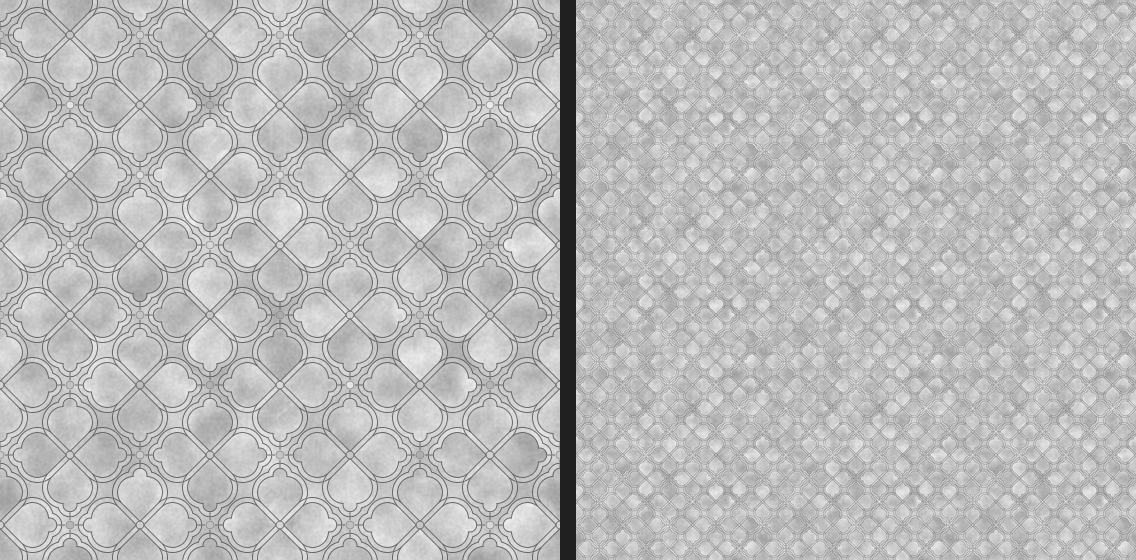
Left, the tile; right, the same tile 3 across and 3 down.
Write a Shadertoy shader that draws this pattern.

```glsl
// Grey lattice of four-petal flowers on a staggered grid, with inlaid bands,
// thin dark outlines and round studs where the tips meet. Each petal is a
// distance function; wrapping gradient noise adds clouded, worn stone tones.

const float NODES = 8.0;        // grid nodes across; flowers on every other one
const float BAND = 0.072;       // width of the inlaid band, in node units
const float STUD = 0.055;       // stud radius
const float LINE = 0.0062;      // half width of an outline
const float LOBE_X = 0.71;      // centre of the small end lobe
const float LOBE_R = 0.10;
const vec2 BULGE = vec2(0.465, 0.093);
const float BULGE_R = 0.227;

float hash(vec2 cell, float seed) {
    uvec3 v = uvec3(ivec3(cell, seed)) * uvec3(1597334673u, 3812015801u, 2798796415u);
    uint n = v.x ^ v.y ^ v.z;
    n = (n ^ (n >> 15)) * 2246822519u;
    n = (n ^ (n >> 13)) * 3266489917u;
    return float((n ^ (n >> 16)) >> 8) / 16777216.0;
}

float gradientDot(vec2 cell, vec2 offset, vec2 period) {
    float angle = 6.2832 * hash(mod(cell, period), period.x);
    return dot(vec2(cos(angle), sin(angle)), offset);
}

// Gradient noise that repeats after a whole number of cells
float gradientNoise(vec2 p, vec2 period) {
    vec2 i = floor(p), f = p - i;
    vec2 u = f * f * f * (f * (f * 6.0 - 15.0) + 10.0);
    vec2 e = vec2(1.0, 0.0);
    float low = mix(gradientDot(i, f, period), gradientDot(i + e, f - e, period), u.x);
    float high = mix(gradientDot(i + e.yx, f - e.yx, period),
                     gradientDot(i + 1.0, f - 1.0, period), u.x);
    return mix(low, high, u.y);
}

float clouds(vec2 uv, float period) {
    float sum = 0.0, amplitude = 0.55;
    for (int k = 0; k < 5; k++) {
        sum += amplitude * gradientNoise(uv * period, vec2(period));
        period *= 2.0;
        amplitude *= 0.56;
    }
    return sum;
}

// Fine diagonal scuffs, confined to a few patches
float scuffs(vec2 uv) {
    vec2 across = vec2(6.0, 72.0);
    float streak = gradientNoise(vec2(uv.x + uv.y, uv.x - uv.y) * across, across);
    float patches = smoothstep(0.2, 0.5, gradientNoise(uv * 9.0, vec2(9.0)));
    return patches * smoothstep(0.1, 0.45, streak);
}

// Distance to a petal along +x: straight flanks, round bulges, end lobe
float petal(vec2 p) {
    p.y = abs(p.y);
    vec2 q = p - BULGE;
    float flank = (p.y - p.x) * 0.70711 + BAND * 0.5;
    float body = q.x + q.y < 0.0 ? flank : length(q) - BULGE_R;
    return min(body, length(p - vec2(LOBE_X, 0.0)) - LOBE_R);
}

float segmentX(vec2 p, float start, float end) {
    return length(vec2(p.x - clamp(p.x, start, end), p.y));
}

float cover(float d, float pixel) {
    return clamp(0.5 - d / pixel, 0.0, 1.0);
}

void mainImage(out vec4 fragColor, in vec2 fragCoord) {
    vec2 uv = fragCoord / iResolution.xy;
    vec2 p = uv * NODES - vec2(0.0, 0.5);
    float pixel = NODES / min(iResolution.x, iResolution.y);

    // Nearest flower on the staggered grid, folded to a single petal
    vec2 diagonal = floor(vec2(p.x + p.y, p.x - p.y) * 0.5 + 0.5);
    vec2 flower = vec2(diagonal.x + diagonal.y, diagonal.x - diagonal.y);
    vec2 local = p - flower;
    vec2 side = abs(local);
    bool horizontal = side.x > side.y;
    vec2 folded = horizontal ? side : side.yx;
    vec2 direction = horizontal ? vec2(sign(local.x), 0.0) : vec2(0.0, sign(local.y));
    vec2 petalId = mod(flower, NODES) * 3.0 + direction + 1.0;

    float inner = petal(folded);
    float neighbour = petal(folded.yx);
    float outer = min(inner, neighbour) - BAND;

    // Stone tones: ground, band, then individually clouded petals
    float cloud = clouds(uv, 7.0);
    vec2 shift = vec2(hash(petalId, 1.0), hash(petalId, 2.0));
    float petalCloud = clouds(uv + shift, 10.0);
    float ground = 0.775 + 0.24 * cloud;
    float band = 0.815 + 0.20 * cloud;
    float fill = 0.765 + 0.05 * (hash(petalId, 3.0) - 0.5) + 0.30 * petalCloud;
    fill += 0.035 * smoothstep(-0.12, 0.0, inner);
    float tone = mix(ground, band, cover(outer, pixel));
    tone = mix(tone, fill, cover(inner, pixel));
    tone += 0.05 * scuffs(uv) + 0.05 * gradientNoise(uv * 160.0, vec2(160.0));

    // Outlines, with a spur from each lobe toward its stud
    float edge = min(abs(inner), min(abs(inner - BAND), abs(neighbour - BAND)));
    edge = min(edge, segmentX(folded, LOBE_X + LOBE_R, 0.925));
    tone = mix(tone, 0.29, 0.9 * cover(edge - LINE, pixel));

    // Studs on every node, softer and more varied at the tips
    vec2 node = floor(p + 0.5);
    float radius = length(p - node);
    float atTip = mod(node.x + node.y, 2.0);
    float shade = hash(mod(node, NODES), 4.0) - 0.5;
    float stud = 0.80 + mix(0.08, 0.22, atTip) * shade + 0.12 * cloud;
    tone = mix(tone, stud, cover(radius - STUD, pixel));
    float rim = cover(abs(radius - STUD) - LINE, pixel);
    tone = mix(tone, mix(0.36, 0.52, atTip), 0.85 * rim);

    fragColor = vec4(vec3(clamp(tone, 0.0, 1.0)), 1.0);
}
```
